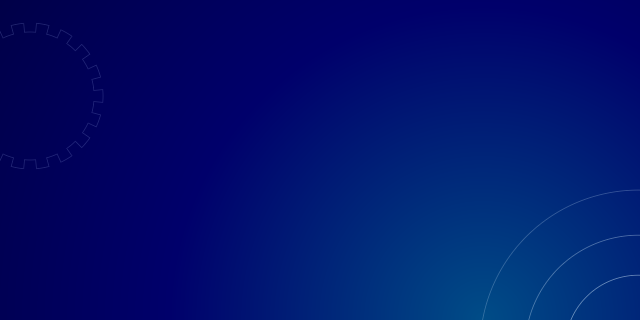
A WebGL 2 fragment shader for this background:

```glsl
#version 300 es
precision highp float;
// Deep navy background lit by a teal glow rising from the lower edge.
// A thin gear outline sits at the left and concentric rings at the lower
// right, all drawn as antialiased strokes around distance functions.

uniform vec2 u_resolution;
out vec4 outColor;

const float PI = 3.14159265;

const vec3 TEAL = vec3(0.0, 0.30, 0.53);
const vec3 BLUE = vec3(0.0, 0.0, 0.42);
const vec3 NAVY = vec3(0.0, 0.0, 0.28);
const vec3 GEAR_TINT = vec3(0.52, 0.58, 0.85);
const vec3 RING_TINT = vec3(0.72, 0.82, 0.92);

// Radial blend: teal core, blue rim, then navy in the far corner.
vec3 glow(vec2 p, vec2 center, float rimRadius, float farRadius) {
    float d = length(p - center);
    vec3 inner = mix(TEAL, BLUE, clamp(d / rimRadius, 0.0, 1.0));
    float fade = clamp((d - rimRadius) / (farRadius - rimRadius), 0.0, 1.0);
    return mix(inner, NAVY, fade);
}

float ringDistance(vec2 p, float radius) {
    return abs(length(p) - radius);
}

float segmentDistance(vec2 p, vec2 a, vec2 b) {
    vec2 ab = b - a;
    float t = clamp(dot(p - a, ab) / dot(ab, ab), 0.0, 1.0);
    return length(p - a - ab * t);
}

// Outline of a gear with radial tooth sides; one tooth points along +x.
float gearDistance(vec2 p, float rootRadius, float tipRadius, float teeth) {
    float r = length(p);
    float turn = atan(p.y, p.x) * teeth / (2.0 * PI);
    // Fold all teeth onto half of one tooth.
    float angle = abs(fract(turn + 0.5) - 0.5) * 2.0 * PI / teeth;
    float sideAngle = 0.5 * PI / teeth;
    float arc = abs(r - (angle < sideAngle ? tipRadius : rootRadius));
    vec2 folded = r * vec2(cos(angle), sin(angle));
    vec2 side = vec2(cos(sideAngle), sin(sideAngle));
    return min(arc, segmentDistance(folded, side * rootRadius, side * tipRadius));
}

// Coverage of a line of the given width, softened over one pixel.
float stroke(float d, float width, float pixel) {
    return clamp((0.5 * width - d) / pixel + 0.5, 0.0, 1.0);
}

void main() {
    // Canvas height is one unit.
    vec2 p = gl_FragCoord.xy / u_resolution.y;
    float pixel = 1.0 / u_resolution.y;

    vec3 color = glow(p, vec2(1.51, 0.0), 0.98, 1.82);

    // Gear, cut off by the left edge.
    float gear = gearDistance(p - vec2(0.094, 0.7), 0.2, 0.228, 18.0);
    color = mix(color, GEAR_TINT, 0.27 * stroke(gear, 0.0022, pixel));

    // Rings grow fainter outwards.
    vec2 ringPoint = p - vec2(1.995, -0.089);
    for (int i = 0; i < 3; i++) {
        float n = float(i);
        float radius = 0.229 + n * (0.117 + 0.008 * n);
        float strength = 0.58 - 0.14 * n;
        float line = stroke(ringDistance(ringPoint, radius), 0.0024, pixel);
        color = mix(color, RING_TINT, strength * line);
    }

    outColor = vec4(color, 1.0);
}
```
